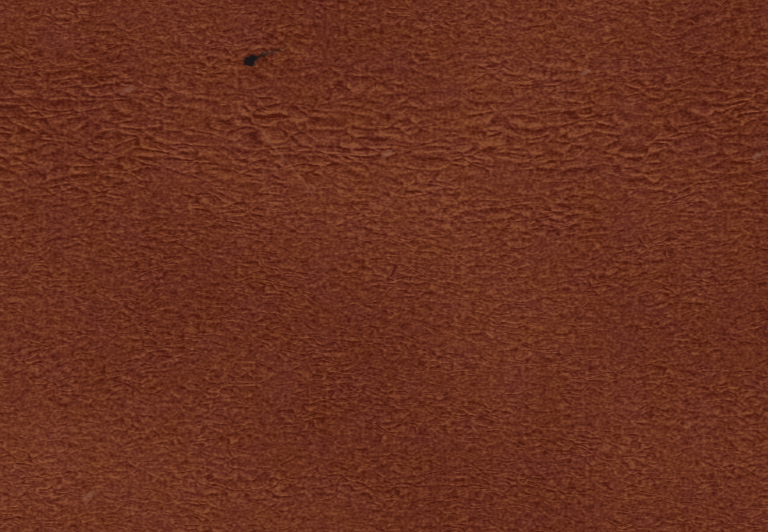
A WebGL 1 fragment shader for this texture:

```glsl
precision highp float;

uniform vec2 u_resolution;

const vec3 SHADOW = vec3(0.305, 0.105, 0.062);
const vec3 TAN = vec3(0.402, 0.180, 0.117);
const vec3 HIGHLIGHT = vec3(0.535, 0.300, 0.187);
const vec3 INK = vec3(0.09, 0.075, 0.085);
const vec3 SCUFF = vec3(0.55, 0.38, 0.31);

vec2 hash2(vec2 p) {
  vec3 q = fract(vec3(p.xyx) * vec3(0.1031, 0.1030, 0.0973));
  q += dot(q, q.yzx + 33.33);
  return fract((q.xx + q.yz) * q.zy);
}

float cornerSlope(vec2 cell, vec2 offset) {
  float angle = 6.2832 * hash2(cell).x;
  return dot(vec2(cos(angle), sin(angle)), offset);
}

float gradientNoise(vec2 p) {
  vec2 i = floor(p);
  vec2 f = p - i;
  vec2 u = f * f * f * (f * (f * 6.0 - 15.0) + 10.0);
  vec2 e = vec2(1.0, 0.0);
  float low = mix(cornerSlope(i, f), cornerSlope(i + e.xy, f - e.xy), u.x);
  float high = mix(cornerSlope(i + e.yx, f - e.yx), cornerSlope(i + e.xx, f - e.xx), u.x);
  return mix(low, high, u.y);
}

// Pebble height: zero in the creases between cells
float pebbleHeight(vec2 p) {
  vec2 i = floor(p);
  vec2 f = p - i;
  float nearest = 8.0;
  float second = 8.0;
  for (int y = -1; y <= 1; y++) {
    for (int x = -1; x <= 1; x++) {
      vec2 cell = vec2(float(x), float(y));
      float d = length(cell + hash2(i + cell) - f);
      second = min(second, max(nearest, d));
      nearest = min(nearest, d);
    }
  }
  return smoothstep(0.0, 0.45, second - nearest);
}

// Light on the pebbles: bright above each crease, dark below it
float creaseLight(vec2 p, vec2 density, float warp) {
  vec2 bend = vec2(gradientNoise(p * density * 0.7), gradientNoise(p * density * 0.6 + 37.0));
  vec2 q = p * density + warp * bend;
  vec2 reach = vec2(0.03, 0.15);
  return pebbleHeight(q + reach) - pebbleHeight(q - reach);
}

float segmentDistance(vec2 p, vec2 a, vec2 b) {
  vec2 ab = b - a;
  return length(p - a - ab * clamp(dot(p - a, ab) / dot(ab, ab), 0.0, 1.0));
}

// Rare pale nicks, at most one per large cell
float nicks(vec2 p, float density) {
  vec2 q = p * density;
  vec2 cell = floor(q);
  vec2 place = hash2(cell + 5.0);
  float present = step(0.72, hash2(cell + 91.0).x);
  vec2 d = q - cell - 0.2 - 0.6 * place;
  d.y -= 0.5 * d.x;
  float ragged = 0.012 * gradientNoise(p * 130.0);
  return present * (1.0 - smoothstep(0.012, 0.04, length(d * vec2(0.8, 1.5)) + ragged));
}

void main() {
  vec2 p = gl_FragCoord.xy / u_resolution.y;

  // Slow drift tilts the creases and moves the coarse band
  float drift = gradientNoise(p * vec2(1.6, 2.2) + 3.0);
  vec2 hide = p + vec2(0.0, 0.05 * drift + 0.012 * gradientNoise(p * 6.0));
  float bandOffset = (hide.y - 0.74) / 0.16;
  float band = exp(-bandOffset * bandOffset);

  // Two sizes of creases
  float coarse = creaseLight(hide, vec2(23.0, 57.0), 0.9);
  float fine = creaseLight(hide + 7.0, vec2(40.0, 84.0), 1.0);
  float patchy = 0.9 + 0.8 * gradientNoise(p * vec2(9.0, 16.0) + 11.0);
  float relief = patchy * (coarse * mix(0.10, 0.42, band) + fine * mix(0.27, 0.15, band));

  // Grain, flecks and uneven dye
  float grain = gradientNoise(p * vec2(150.0, 190.0));
  float mottle = gradientNoise(p * vec2(60.0, 95.0) + 19.0);
  float fleck = smoothstep(0.22, 0.5, gradientNoise(p * vec2(110.0, 150.0) + 53.0));
  float dye = 0.16 * drift + 0.10 * gradientNoise(p * 4.0 + 29.0);
  dye += 0.05 * gradientNoise(p * vec2(26.0, 2.5) + 71.0);
  dye += 0.09 * (1.0 - smoothstep(0.0, 0.9, length(p)));

  float tone = 0.44 + relief + 0.48 * grain + 0.30 * mottle + 0.18 * fleck + dye;
  vec3 color = mix(SHADOW, TAN, smoothstep(-0.1, 0.48, tone));
  color = mix(color, HIGHLIGHT, clamp((tone - 0.42) / 0.6, 0.0, 1.0));
  color.b += 0.022 * gradientNoise(p * vec2(14.0, 20.0) + 83.0);

  // Nicks and a faint scratch
  float wobble = 0.004 * gradientNoise(p * 30.0);
  float scratch = segmentDistance(p + wobble, vec2(0.49, 0.755), vec2(0.59, 0.635));
  color = mix(color, SCUFF, 0.28 * (1.0 - smoothstep(0.0005, 0.004, scratch)));
  color = mix(color, SCUFF, 0.5 * nicks(p, 3.2));

  // Ink spot with a trailing smear
  float rough = 0.006 * gradientNoise(p * 90.0);
  float blot = length((p - vec2(0.47, 0.886)) * vec2(0.85, 1.1)) + rough;
  float smear = segmentDistance(p, vec2(0.475, 0.890), vec2(0.545, 0.913)) + rough;
  float fade = 1.0 - smoothstep(0.47, 0.56, p.x);
  color = mix(color, INK, 0.75 * fade * (1.0 - smoothstep(0.001, 0.006, smear)));
  color = mix(color, INK, 0.92 * (1.0 - smoothstep(0.008, 0.014, blot)));

  gl_FragColor = vec4(color, 1.0);
}
```
